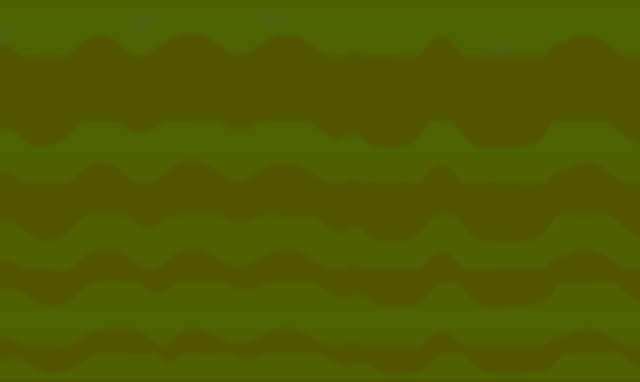
Reproduce this background procedurally as a Shadertoy shader.

```glsl
// Four dark olive strata waving across a green field, thinner toward the bottom.
// One shared ridge profile, a sum of soft bells, shapes both edges of each layer;
// gradient noise and a growing sideways drift vary it from layer to layer.

float gradientAt(float cell, float seed) {
    return 2.0 * fract(sin(cell * 127.1 + seed * 311.7) * 4375.85) - 1.0;
}

float gradientNoise(float x, float seed) {
    float cell = floor(x), f = x - cell;
    return mix(gradientAt(cell, seed) * f,
               gradientAt(cell + 1.0, seed) * (f - 1.0),
               f * f * (3.0 - 2.0 * f));
}

// Height of the ridges: 0 in a trough, about 1 on a crest
float ridgeProfile(float x, float spread) {
    // centre, half width, height
    vec3 ridges[8] = vec3[8](
        vec3(0.005, 0.030, 0.60), vec3(0.156, 0.042, 1.00),
        vec3(0.297, 0.057, 1.05), vec3(0.446, 0.056, 1.00),
        vec3(0.553, 0.018, 0.36), vec3(0.690, 0.030, 0.90),
        vec3(0.866, 0.012, 0.25), vec3(0.915, 0.050, 1.00));
    float height = 0.0;
    for (int i = 0; i < 8; i++) {
        float d = abs(x - ridges[i].x) / (ridges[i].y * spread);
        height += ridges[i].z * exp(-pow(d, 2.4));
    }
    return height;
}

// Coverage of one layer, given the depth of its upper and lower troughs
float layerMask(vec2 p, float index, float upper, float lower) {
    float swell = 0.070 - 0.0017 * index * index;
    float bend = (p.x - 0.225) / 0.06;
    float x = p.x - 0.005 * index * index * exp(-bend * bend);
    float wobble = 0.008 * gradientNoise(p.x * 14.0, index);

    // Upper edge has flat troughs, lower edge has flat crests
    upper -= swell * clamp(ridgeProfile(x, 1.0), 0.2, 1.1) + wobble;
    float crest = ridgeProfile(x - 0.005 * index, 1.2);
    lower -= swell * 1.27 * min(crest, 0.8) + wobble;
    return smoothstep(-0.013, 0.013, p.y - upper)
         * smoothstep(-0.013, 0.013, lower - p.y);
}

void mainImage(out vec4 fragColor, in vec2 fragCoord) {
    vec2 p = fragCoord / iResolution.xy;
    p.y = 1.0 - p.y; // depth below the upper border

    // Green field with slightly brighter horizontal strips
    float strips = smoothstep(0.0, 0.05, p.y) * (1.0 - smoothstep(0.08, 0.17, p.y))
                 + smoothstep(0.30, 0.37, p.y) * (1.0 - smoothstep(0.39, 0.425, p.y))
                 + 0.8 * smoothstep(0.79, 0.83, p.y) * (1.0 - smoothstep(0.845, 0.88, p.y));
    vec3 color = mix(vec3(0.312, 0.375, 0.0), vec3(0.302, 0.389, 0.0), strips);

    // Faint greyish smudges near the top
    vec2 smudges[4] = vec2[4](vec2(0.0, 0.09), vec2(0.224, 0.06),
                              vec2(0.425, 0.045), vec2(0.785, 0.135));
    for (int i = 0; i < 4; i++) {
        vec2 d = (p - smudges[i]) / vec2(0.018, 0.026);
        color = mix(color, vec3(0.31, 0.37, 0.11), 0.6 * exp(-dot(d, d)));
    }

    // Dark layers
    vec4 upper = vec4(0.162, 0.494, 0.717, 0.917);
    vec4 lower = vec4(0.388, 0.633, 0.804, 0.979);
    float cover = 0.0;
    for (int i = 0; i < 4; i++)
        cover = max(cover, layerMask(p, float(i), upper[i], lower[i]));
    color = mix(color, vec3(0.321, 0.328, 0.0), cover);

    // Dim lower border
    color = mix(color, vec3(0.31, 0.32, 0.0), 0.7 * smoothstep(0.988, 0.997, p.y));
    fragColor = vec4(color, 1.0);
}
```
